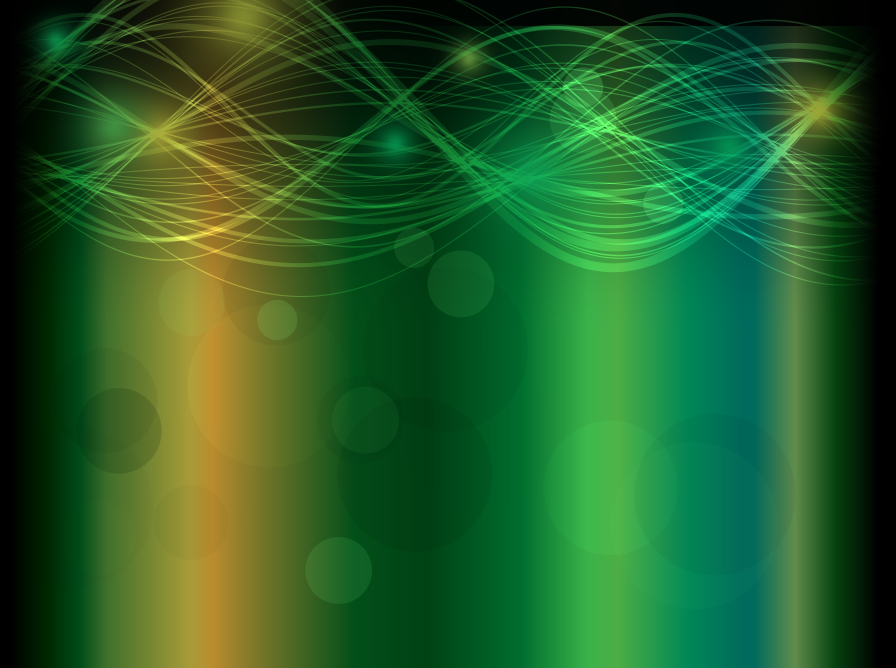
Give the GLSL for this background, as a WebGL 2 fragment shader.

```glsl
#version 300 es
precision highp float;
// Dark green stage of soft vertical light columns, with woven light strands, glows and pale discs.
uniform vec2 u_resolution;
out vec4 outColor;

// Lengths are in canvas heights
const vec3 FOREST = vec3(0.00, 0.26, 0.08);
const vec3 GOLD = vec3(0.66, 0.61, 0.22);
const vec3 ORANGE = vec3(0.73, 0.55, 0.18);
const vec3 LEAF = vec3(0.23, 0.70, 0.29);
const vec3 TEAL = vec3(0.00, 0.42, 0.36);
const vec3 SAGE = vec3(0.38, 0.55, 0.30);
const vec3 COOL_GLOW = vec3(0.02, 0.62, 0.34);
const vec3 WARM_GLOW = vec3(0.72, 0.66, 0.20);
const vec3 STRAND_LIFT = vec3(0.10, 0.22, 0.10);
const float STRAND_ALPHA = 0.42;
const float STRIP_BASE = 0.961;
const int FAINT_DISCS = 14;

// Discs: centre, radius, strength (negative darkens)
const vec4 DISCS[11] = vec4[11](
  vec4(0.415, 0.521, 0.030, 0.20), vec4(0.287, 0.547, 0.050, 0.09),
  vec4(0.620, 0.629, 0.030, 0.14), vec4(0.690, 0.575, 0.050, 0.15),
  vec4(0.547, 0.371, 0.050, 0.08), vec4(0.507, 0.146, 0.050, 0.17),
  vec4(0.178, 0.355, 0.064, -0.16), vec4(0.993, 0.695, 0.030, 0.24),
  vec4(0.873, 0.869, 0.030, 0.24), vec4(0.873, 0.821, 0.050, 0.16),
  vec4(1.040, 0.213, 0.125, 0.04));

// Glows: centre, radius, warmth
const vec4 GLOWS[9] = vec4[9](
  vec4(0.084, 0.939, 0.030, 0.05), vec4(0.240, 0.797, 0.050, 1.00),
  vec4(0.170, 0.810, 0.055, 0.35), vec4(0.365, 0.975, 0.085, 0.85),
  vec4(0.702, 0.912, 0.026, 0.60), vec4(0.592, 0.785, 0.032, 0.00),
  vec4(0.800, 0.738, 0.085, 0.05), vec4(1.092, 0.779, 0.045, 0.00),
  vec4(1.226, 0.834, 0.045, 0.95));

float hash(vec2 p) {
  vec3 q = fract(vec3(p.xyx) * 0.1031);
  q += dot(q, q.yzx + 33.33);
  return fract((q.x + q.y) * q.z);
}

void ramp(inout vec3 c, float x, float from, float to, vec3 next) {
  c = mix(c, next, clamp((x - from) / (to - from), 0.0, 1.0));
}

// Horizontal sequence of light columns
vec3 columns(float x) {
  vec3 c = vec3(0.0);
  ramp(c, x, 0.015, 0.07, vec3(0.0, 0.15, 0.0));
  ramp(c, x, 0.07, 0.12, vec3(0.0, 0.30, 0.10));
  ramp(c, x, 0.12, 0.16, vec3(0.25, 0.44, 0.17));
  ramp(c, x, 0.16, 0.285, GOLD);
  ramp(c, x, 0.285, 0.318, ORANGE);
  ramp(c, x, 0.318, 0.39, vec3(0.46, 0.46, 0.16));
  ramp(c, x, 0.39, 0.53, vec3(0.01, 0.31, 0.10));
  ramp(c, x, 0.53, 0.635, FOREST);
  ramp(c, x, 0.64, 0.78, vec3(0.0, 0.43, 0.18));
  ramp(c, x, 0.78, 0.88, LEAF);
  ramp(c, x, 0.88, 0.925, vec3(0.30, 0.68, 0.27));
  ramp(c, x, 0.925, 1.03, vec3(0.0, 0.53, 0.34));
  ramp(c, x, 1.03, 1.11, TEAL);
  ramp(c, x, 1.13, 1.19, SAGE);
  ramp(c, x, 1.19, 1.25, vec3(0.02, 0.26, 0.06));
  ramp(c, x, 1.25, 1.315, vec3(0.0));
  return c;
}

float disc(vec2 p, vec2 centre, float radius, float px) {
  return clamp((radius - length(p - centre)) / px + 0.5, 0.0, 1.0);
}

// Sine strands that pinch together at a node; depth sets each one's swing
float strands(vec2 p, vec2 node, float freq, vec2 depthRange, int count, float px) {
  float light = 0.0;
  for (int i = 0; i < count; i++) {
    vec2 id = vec2(float(i) + 1.0, 40.0 * node.x + 7.0 * freq);
    float depth = mix(depthRange.x, depthRange.y, (float(i) + hash(id)) / float(count));
    float k = freq * (0.96 + 0.08 * hash(id + 11.3));
    float phase = k * (p.x - node.x + 0.03 * (hash(id + 23.7) - 0.5));
    float slope = depth * k * cos(phase);
    float d = abs(p.y - node.y - depth * sin(phase)) / sqrt(1.0 + slope * slope);
    float thick = pow(hash(id + 37.1), 5.0);
    float width = mix(0.0008, 0.007, thick);
    light += clamp((width - d) / px + 0.5, 0.0, 1.0) * mix(0.8, 0.5, thick);
  }
  return light;
}

void main() {
  float px = 1.0 / u_resolution.y;
  vec2 p = gl_FragCoord.xy * px;
  vec3 column = columns(p.x);

  // Columns fade upward into a dark top, with a hard-edged strip
  float shade = mix(0.06, 1.0, 1.0 - smoothstep(0.5, 1.05, p.y));
  shade = mix(shade, 1.0, 0.22 * smoothstep(0.6, 0.85, p.x));
  float strip = clamp((p.y - STRIP_BASE) / px + 0.5, 0.0, 1.0);
  shade *= 1.0 - 0.88 * strip * smoothstep(0.5, 0.8, p.x);
  vec3 color = column * shade;

  // Large faint discs, scattered
  for (int i = 0; i < FAINT_DISCS; i++) {
    vec2 id = vec2(float(i), 5.0);
    vec2 centre = vec2(0.1 + 1.15 * hash(id), 0.1 + 0.55 * hash(id + 3.1));
    float radius = mix(0.04, 0.13, hash(id + 8.7));
    color *= 1.0 + 0.12 * (hash(id + 15.9) - 0.6) * disc(p, centre, radius, px);
  }
  for (int i = 0; i < DISCS.length(); i++) {
    vec4 d = DISCS[i];
    vec3 target = d.w > 0.0 ? column * 0.5 + vec3(0.30, 0.60, 0.32) : vec3(0.0, 0.12, 0.02);
    color = mix(color, target, abs(d.w) * disc(p, d.xy, d.z, px));
  }

  // Woven strands
  float light = strands(p, vec2(1.22, 0.835), 5.15, vec2(0.10, 0.24), 14, px);
  light += strands(p, vec2(0.235, 0.80), 4.6, vec2(0.04, 0.24), 12, px);
  light += strands(p, vec2(0.235, 0.80), 5.0, vec2(-0.17, -0.03), 7, px);
  light += strands(p, vec2(0.54, 0.80), 5.3, vec2(0.05, 0.195), 8, px);
  light += strands(p, vec2(0.80, 0.735), 4.5, vec2(-0.06, 0.18), 9, px);
  light += strands(p, vec2(1.22, 0.835), 7.0, vec2(-0.16, -0.05), 6, px);
  float sides = smoothstep(0.01, 0.09, p.x) * (1.0 - smoothstep(1.24, 1.33, p.x));
  color += (0.7 * column + STRAND_LIFT) * STRAND_ALPHA * sides * min(light, 2.0);

  // Glows with a small bright core
  for (int i = 0; i < GLOWS.length(); i++) {
    vec4 g = GLOWS[i];
    float r = length(p - g.xy) / g.z;
    float glow = 0.55 * exp(-r * r) + 0.25 * exp(-6.0 * r * r);
    color = mix(color, mix(COOL_GLOW, WARM_GLOW, g.w), glow);
  }
  outColor = vec4(clamp(color, 0.0, 1.0), 1.0);
}
```
